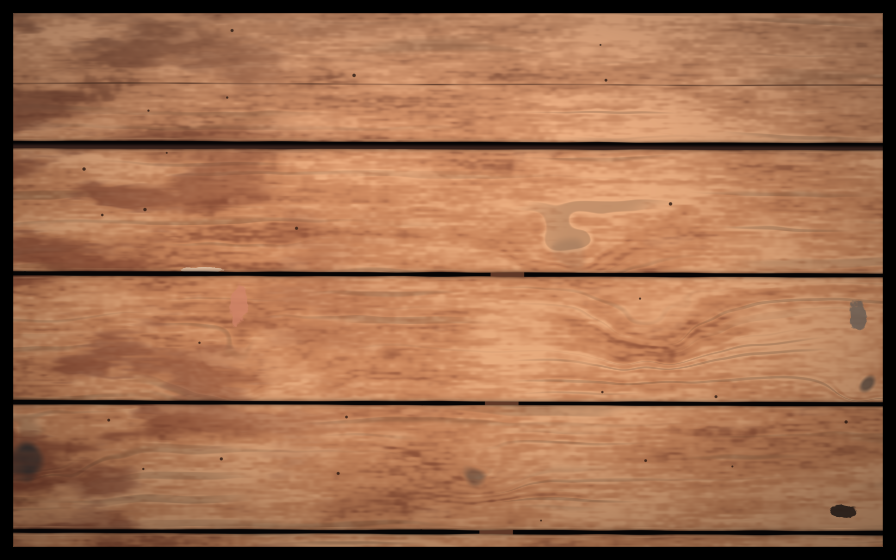
Write a WebGL 2 fragment shader that draws this texture.

```glsl
#version 300 es
precision highp float;
// Weathered horizontal wood planks with dark gaps, knots and a black frame.
uniform vec2 u_resolution;
out vec4 fragColor;

// Lengths are fractions of the canvas height.
const float FRAME = 0.0235, PITCH = 0.2300, FIRST_GAP = 0.0500, LAST_GAP = 3.0;
const float GAP_HALF = 0.0036, WIDE_GAP_HALF = 0.0066, SEAM_Y = 0.848;
const vec3 LIGHT = vec3(0.84, 0.62, 0.455);
const vec3 MID = vec3(0.74, 0.49, 0.335);
const vec3 DARK = vec3(0.55, 0.32, 0.22);
const vec3 RED_STAIN = vec3(0.47, 0.24, 0.17);
const vec3 GREY_WOOD = vec3(0.62, 0.46, 0.36);
const vec3 BLACK = vec3(0.02, 0.015, 0.02);
const int KNOTS = 6, CHIPS = 4;
// Knot: centre, radius, darkness of its core.
const vec4 KNOT[KNOTS] = vec4[](
  vec4(0.045, 0.170, 0.070, 0.9), vec4(0.840, 0.146, 0.050, 0.5),
  vec4(1.556, 0.312, 0.034, 0.8), vec4(1.020, 0.545, 0.060, 0.15),
  vec4(0.425, 0.325, 0.065, 0.0), vec4(1.170, 0.410, 0.060, 0.0));
// Chip: centre, half size.
const vec4 CHIP[CHIPS] = vec4[](
  vec4(1.534, 0.437, 0.017, 0.030), vec4(0.427, 0.454, 0.017, 0.040),
  vec4(1.506, 0.086, 0.028, 0.012), vec4(0.360, 0.518, 0.034, 0.005));
const vec3 CHIP_COLOR[CHIPS] = vec3[](
  vec3(0.43, 0.39, 0.36), vec3(0.76, 0.48, 0.38),
  vec3(0.10, 0.08, 0.08), vec3(0.86, 0.76, 0.66));

float hash(vec2 p) {
  vec3 q = fract(p.xyx * vec3(0.1031, 0.1030, 0.0973));
  q += dot(q, q.yzx + 33.33);
  return fract((q.x + q.y) * q.z);
}
float noise(vec2 p) {
  vec2 i = floor(p), f = fract(p);
  f = f * f * (3.0 - 2.0 * f);
  return mix(mix(hash(i), hash(i + vec2(1, 0)), f.x),
             mix(hash(i + vec2(0, 1)), hash(i + vec2(1, 1)), f.x), f.y);
}
float fbm(vec2 p) {
  float sum = 0.0, amp = 0.5;
  for (int i = 0; i < 4; i++) { sum += amp * noise(p); p = p * 2.03 + 17.0; amp *= 0.5; }
  return sum / 0.9375;
}
float stroke(float d, float halfWidth) {
  float aa = 0.75 / u_resolution.y;
  return 1.0 - smoothstep(halfWidth - aa, halfWidth + aa, abs(d));
}
float plankOf(float y) { return min(floor((y - FIRST_GAP) / PITCH), LAST_GAP); }

vec3 wood(vec2 p, float plank) {
  vec2 q = p + vec2(plank * 7.3 + 20.0, plank * 3.1 + 10.0);
  // Knots bend the height of the grain into rings.
  float grainY = q.y + 0.05 * (fbm(q * vec2(2.5, 6.0)) - 0.5);
  float core = 0.0;
  for (int i = 0; i < KNOTS; i++) {
    if (plankOf(KNOT[i].y) != plank) continue;
    vec2 d = (p - KNOT[i].xy) / KNOT[i].z;
    d += 0.5 * (vec2(noise(q * 22.0), noise(q * 22.0 + 50.0)) - 0.5);
    grainY += 0.07 * exp(-dot(d * vec2(0.55, 1.0), d * vec2(0.55, 1.0)));
    core = max(core, KNOT[i].w * smoothstep(0.52, 0.2, length(d)));
  }
  // Broad figure, annual lines, fine fibres and blotches.
  float rings = noise(vec2(q.x * 3.0, grainY * 110.0));
  float fibre = noise(q * vec2(34.0, 210.0));
  float speck = noise(q * vec2(90.0, 150.0));
  float blotch = fbm(vec2(q.x * 4.0, grainY * 13.0));
  float tone = 0.46 + 0.9 * (blotch - 0.5) + 0.30 * (rings - 0.5)
             + 0.26 * (fibre - 0.5) + 0.18 * (speck - 0.5) + 0.12 * (p.x - 0.6);
  vec3 col = mix(DARK, MID, smoothstep(0.0, 0.42, tone));
  col = mix(col, LIGHT, smoothstep(0.36, 0.78, tone));
  col *= 1.0 - 0.16 * smoothstep(0.68, 0.95, rings);
  // Red-brown wear on the left, pale scuffs everywhere.
  float stain = smoothstep(0.46, 0.68, fbm(q * vec2(6.0, 20.0)) + 0.12 * (fibre - 0.5));
  float left = smoothstep(0.85, 0.1, p.x);
  col = mix(col, RED_STAIN, 0.65 * stain * left);
  float scuff = smoothstep(0.60, 0.78, fbm(q * vec2(9.0, 26.0) + 40.0));
  col = mix(col, LIGHT, 0.4 * scuff);
  return mix(col, BLACK + 0.17, core * (0.55 + 0.45 * rings));
}

// Sparse nail holes, one chance per grid cell.
float holes(vec2 p) {
  vec2 cell = floor(p * 9.0);
  vec2 at = 0.2 + 0.6 * vec2(hash(cell + 5.0), hash(cell + 31.0));
  float d = length(p * 9.0 - cell - at) / 9.0;
  return step(0.72, hash(cell + 71.0)) * stroke(d, 0.0015 + 0.0016 * hash(cell));
}

void main() {
  vec2 p = gl_FragCoord.xy / u_resolution.y;
  vec2 size = vec2(u_resolution.x / u_resolution.y, 1.0);
  vec2 board = p + vec2(0.0, 0.0025 * (p.x - 0.8));
  float plank = plankOf(board.y);
  vec3 col = wood(board, plank);

  // Chipped spots with ragged edges.
  for (int i = 0; i < CHIPS; i++) {
    float d = length((p - CHIP[i].xy) / CHIP[i].zw) + 0.9 * (fbm(p * 60.0) - 0.5);
    col = mix(col, CHIP_COLOR[i], 0.8 * smoothstep(1.0, 0.8, d));
  }
  col = mix(col, DARK * 0.35, 0.85 * holes(p));
  float seam = stroke(board.y - SEAM_Y - 0.003 * noise(vec2(p.x * 4.0, 3.0)), 0.0012);
  col = mix(col, DARK * 0.65, seam * (0.35 + 0.65 * noise(vec2(p.x * 18.0, 8.0))));

  // Vignette, with a greyer top.
  vec2 c = 2.0 * p / size - 1.0;
  col = mix(col, GREY_WOOD * dot(col, vec3(0.55)) * 1.8, 0.4 * smoothstep(0.1, 1.0, c.y));
  col *= 1.08 - 0.43 * smoothstep(0.35, 1.45, length(c * vec2(0.9, 1.0)));

  // Gaps: worn pale lip, soft shade, dark slot, wedge of wood.
  float gap = min(floor((board.y - FIRST_GAP) / PITCH + 0.5), LAST_GAP);
  float d = board.y - FIRST_GAP - gap * PITCH;
  bool wide = gap == LAST_GAP;
  float halfWidth = (wide ? WIDE_GAP_HALF : GAP_HALF) + 0.0014 * (noise(vec2(p.x * 14.0, gap * 9.0)) - 0.5);
  float lip = stroke(abs(d) - halfWidth - 0.004, 0.0015) * noise(vec2(p.x * 20.0, gap + 4.0));
  col = mix(col, LIGHT, 0.4 * lip);
  col *= 1.0 - 0.4 * exp(-max(abs(d) - halfWidth, 0.0) / 0.003);
  vec3 slot = wide ? mix(vec3(0.20, 0.12, 0.10), BLACK, smoothstep(-0.004, 0.004, d)) : BLACK;
  float wedge = wide ? 0.0 : stroke(p.x - 0.896 - 0.01 * (gap - 1.0), 0.03);
  slot = mix(slot, DARK * 0.85, 0.8 * wedge);
  col = mix(col, slot, stroke(d, halfWidth));

  // Black frame.
  vec2 inset = min(p, size - p) - FRAME;
  float aa = 0.75 / u_resolution.y;
  col = mix(vec3(0.0), col, smoothstep(-aa, aa, min(inset.x, inset.y)));
  fragColor = vec4(col, 1.0);
}
```
